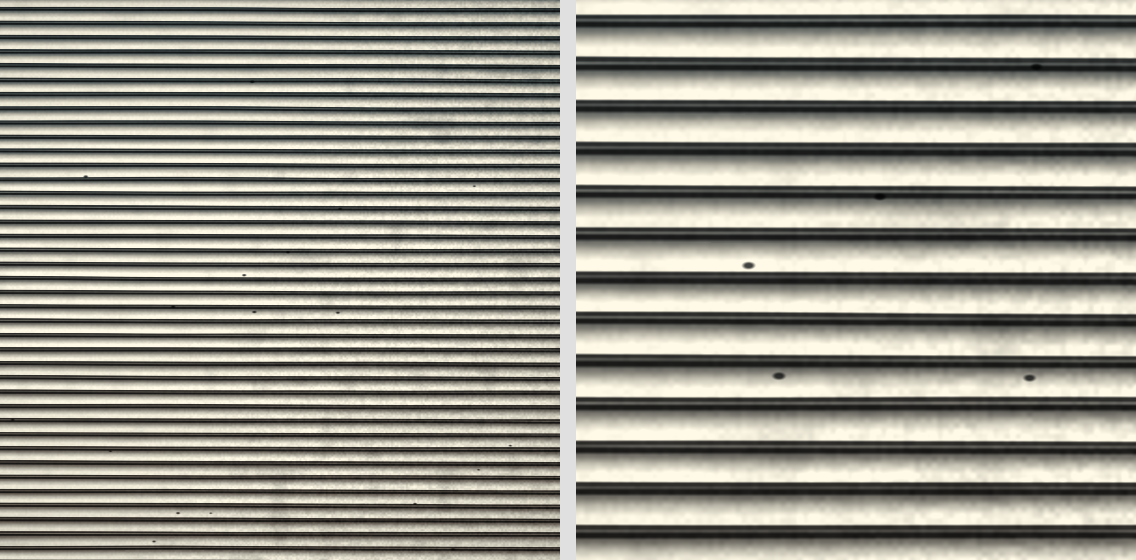
Left: the whole. Right: its middle third, enlarged.
Give the GLSL for this texture, as a WebGL 1 fragment shader.

```glsl
precision highp float;
// Ribbed metal sheet: 39.5 horizontal ribs, each fading from a grey shadow
// to an ivory highlight, split by black double grooves. Noise adds a slight
// waver, dust and small pits; a broad light falls on the left centre.

uniform vec2 u_resolution;

const float ROWS = 39.5;
const float PHASE = 0.18;
const float TILT = 0.0026;
const vec3 IVORY = vec3(1.0, 0.98, 0.905);
const vec3 COOL_DARK = vec3(0.86, 1.0, 1.02);
const vec3 WARM_DARK = vec3(1.08, 0.98, 0.88);

float hash(vec2 p) {
  vec3 q = fract(p.xyx * vec3(0.1031, 0.1030, 0.0973));
  q += dot(q, q.yzx + 33.33);
  return fract((q.x + q.y) * q.z);
}

float noise(vec2 p) {
  vec2 i = floor(p);
  vec2 f = fract(p);
  f = f * f * (3.0 - 2.0 * f);
  float low = mix(hash(i), hash(i + vec2(1.0, 0.0)), f.x);
  float high = mix(hash(i + vec2(0.0, 1.0)), hash(i + vec2(1.0, 1.0)), f.x);
  return mix(low, high, f.y);
}

float edge(float at, float t, float soft) {
  return smoothstep(at - soft, at + soft, t);
}

// Soft-sided stripe of the given half width
float stripe(float centre, float halfWidth, float t, float soft) {
  return 1.0 - edge(halfWidth, abs(t - centre), soft);
}

// Brightness down one rib: shadow, highlight, then the groove pair
float ribTone(float t, float soft, float width, float ridge) {
  float face = mix(0.40, 0.78, smoothstep(-0.04, 0.29, t));
  face = mix(face, 0.96, smoothstep(0.22, 0.46, t));
  float groove = mix(0.17, 0.10, edge(0.78, t, soft));
  groove += ridge * stripe(0.785, 0.035, t, soft);
  groove = mix(groove, 0.40, smoothstep(0.90, 1.0, t));
  return mix(face, groove, edge(0.645 - width, t, soft));
}

// Sparse dark pits, at most one per grid cell
float pits(vec2 uv, float cells, float chance, float pixel) {
  vec2 cell = floor(uv * cells);
  vec2 jitter = vec2(hash(cell + 3.7), hash(cell + 19.1));
  vec2 offset = fract(uv * cells) - mix(vec2(0.2), vec2(0.8), jitter);
  float radius = mix(0.02, 0.05, hash(cell + 41.3));
  float dist = length(offset * vec2(0.7, 1.2));
  float spot = 1.0 - edge(radius, dist, max(0.02, pixel * cells));
  return spot * step(hash(cell + 67.9), chance);
}

void main() {
  vec2 uv = gl_FragCoord.xy / u_resolution;
  float pixel = 1.0 / u_resolution.y;

  // Rib coordinate, counted downward with a slight tilt and waver
  float down = 1.0 - uv.y - TILT * uv.x;
  float row = down * ROWS + PHASE;
  row += 0.07 * (noise(vec2(uv.x * 3.0, row * 0.8)) - 0.5);
  float id = floor(row);
  float t = fract(row);

  // Groove width and ridge brightness vary by rib and along its length
  float along = noise(vec2(uv.x * 7.0, id * 5.3));
  float width = 0.03 * (hash(vec2(id, 8.0)) - 0.5) + 0.02 * (along - 0.5);
  float ridge = mix(0.10, 0.34, 0.5 * (along + hash(vec2(id, 23.0))));
  float soft = max(0.035, 0.6 * pixel * ROWS);
  float tone = ribTone(t, soft, width, ridge);

  // Broad light, uneven ribs and faint lengthwise streaks
  vec2 fromLight = (uv - vec2(0.36, 0.52)) * vec2(0.75, 1.0);
  float light = 1.05 - 0.48 * dot(fromLight, fromLight);
  light *= 0.97 + 0.06 * hash(vec2(id, 51.0));
  light *= 0.98 + 0.04 * noise(vec2(uv.x * 9.0, row * 6.0));
  tone *= light;

  // Dust grain, heavier towards the right and the lower edge
  float dusty = 0.35 + 0.65 * smoothstep(0.25, 0.75, uv.x + 0.35 * (0.5 - uv.y));
  float grain = noise(uv * 300.0) - 0.5 + 0.5 * (noise(uv * 130.0) - 0.5);
  tone += 0.13 * dusty * grain * (0.25 + 0.75 * tone);
  float stain = smoothstep(0.68, 0.95, noise(uv * vec2(24.0, 32.0)));
  tone *= 1.0 - 0.10 * dusty * stain;
  tone *= 1.0 - 0.75 * pits(uv, 17.0, 0.07, pixel);
  tone = clamp(tone, 0.0, 1.0);

  // Cool grooves at the top, warm ones at the bottom, ivory highlights
  vec3 darkTint = mix(WARM_DARK, COOL_DARK, smoothstep(0.05, 0.95, uv.y));
  vec3 tint = mix(darkTint, IVORY, smoothstep(0.1, 0.75, tone));
  gl_FragColor = vec4(clamp(tone * tint, 0.0, 1.0), 1.0);
}
```
